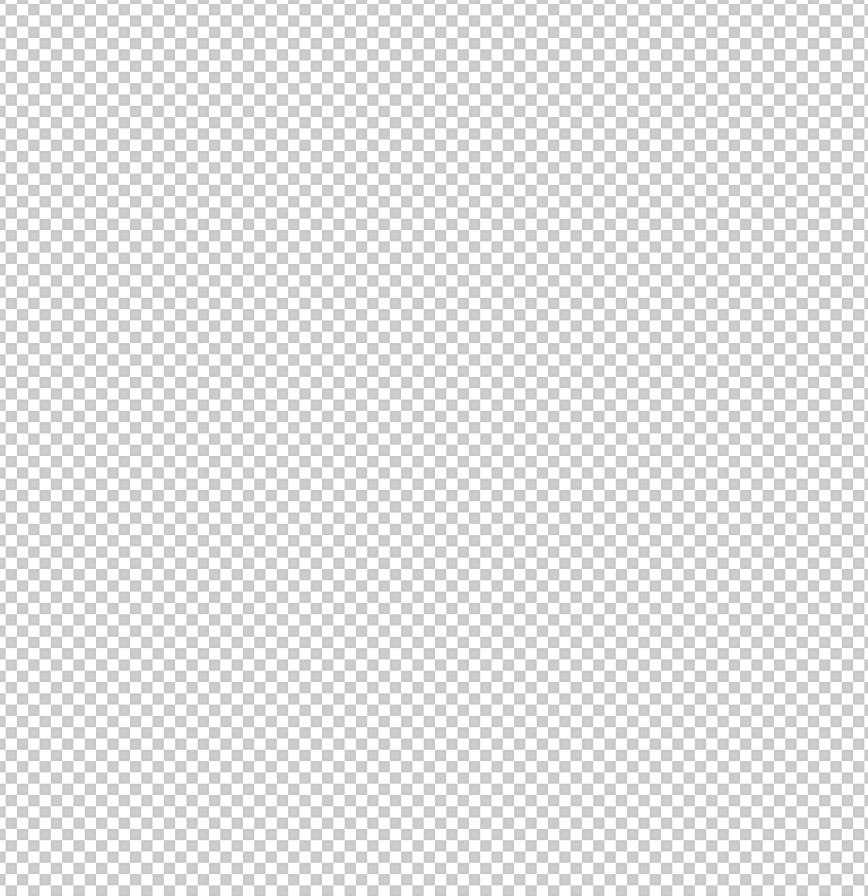
Give the GLSL for this pattern, as a Shadertoy shader.

```glsl
const float CELLS_DOWN = 79.3;
const vec2 GRID_OFFSET = vec2(0.5, 0.36);   // partial cells at the left and top
const vec3 WHITE = vec3(1.0);
const vec3 GREY_CORE = vec3(0.805);
const vec3 GREY_RIM = vec3(0.783);

// Distance to the nearest cell border on each axis, in cells
vec2 borderDistance(vec2 p) {
    return 0.5 - abs(fract(p) - 0.5);
}

// Box-filtered checkerboard: 1 on even cells, 0 on odd cells
float checker(vec2 p, float pixel) {
    vec2 parity = 1.0 - 2.0 * mod(floor(p), 2.0);
    vec2 wave = parity * clamp(2.0 * borderDistance(p) / pixel, 0.0, 1.0);
    return 0.5 + 0.5 * wave.x * wave.y;
}

// Slightly darker band just inside each cell border
float rim(vec2 p) {
    vec2 d = borderDistance(p);
    return 1.0 - smoothstep(0.15, 0.27, min(d.x, d.y));
}

void mainImage(out vec4 fragColor, in vec2 fragCoord) {
    // Cell coordinates, counted from the top left
    vec2 fromTop = vec2(fragCoord.x, iResolution.y - fragCoord.y);
    vec2 p = fromTop / iResolution.y * CELLS_DOWN - GRID_OFFSET;
    float pixel = CELLS_DOWN / iResolution.y;

    vec3 grey = mix(GREY_CORE, GREY_RIM, rim(p));
    fragColor = vec4(mix(WHITE, grey, checker(p, pixel)), 1.0);
}
```
